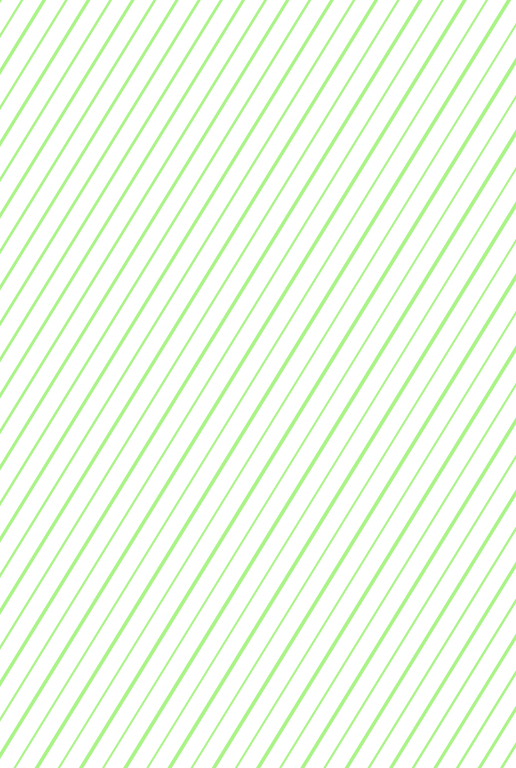
Write a WebGL 1 fragment shader that draws this pattern.

```glsl
precision highp float;

uniform vec2 u_resolution;

// Lengths are fractions of the canvas height.
const float SPACING = 0.02882;      // horizontal step between stripes
const float SLOPE = 1.626;          // rise over run of each stripe
const float MEAN_WIDTH = 0.00372;
const float WIDTH_SWING = 0.00115;  // how far widths alternate around the mean
const float BEAT_RATE = 0.085;      // drift of the alternation per stripe
const float BEAT_CENTER = 28.0;     // stripe where the alternation is strongest
const vec3 PAPER = vec3(1.0);
const vec3 STRIPE = vec3(0.665, 0.952, 0.525);

const float PI = 3.14159;

// Odd and even stripes alternate in width under a slow beat.
float stripeWidth(float index) {
  float alternation = cos(PI * index);
  float envelope = cos(BEAT_RATE * (index - BEAT_CENTER));
  return MEAN_WIDTH - WIDTH_SWING * alternation * envelope;
}

// Coverage of the nearest diagonal stripe, smoothed over one pixel.
float stripeCoverage(vec2 p, float pixel) {
  float along = (p.x + (1.0 - p.y) / SLOPE) / SPACING;
  float index = floor(along + 0.5);
  float perpendicular = SLOPE / sqrt(1.0 + SLOPE * SLOPE);
  float dist = abs(along - index) * SPACING * perpendicular;
  return clamp((0.5 * stripeWidth(index) - dist) / pixel + 0.5, 0.0, 1.0);
}

void main() {
  vec2 p = gl_FragCoord.xy / u_resolution.y;
  float coverage = stripeCoverage(p, 1.0 / u_resolution.y);
  gl_FragColor = vec4(mix(PAPER, STRIPE, coverage), 1.0);
}
```
